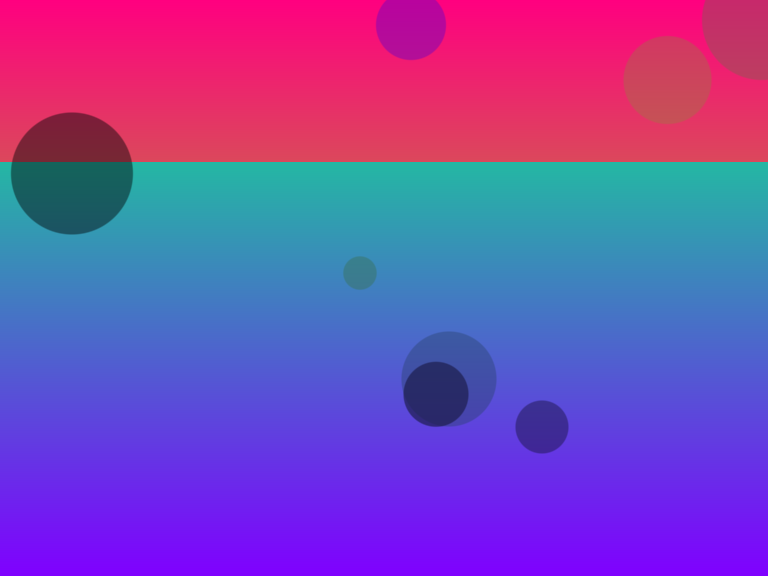
A Shadertoy shader for this background:

```glsl
// Translucent discs floating over a two-part gradient split by a sharp horizon.

#define HORIZON 0.7188
#define LOW_COLOR vec3(0.5, 0.0, 1.0)
#define HIGH_COLOR vec3(0.0, 1.0, 0.5)
#define EDGE_PIXELS 1.0

// Width of a smoothed edge, in canvas heights
float edgeWidth() {
    return EDGE_PIXELS / iResolution.y;
}

// Vertical gradient whose colours are inverted above the horizon
vec3 backdrop(float height) {
    vec3 sea = mix(LOW_COLOR, HIGH_COLOR, height);
    float w = 0.5 * edgeWidth();
    float sky = smoothstep(HORIZON - w, HORIZON + w, height);
    return mix(sea, 1.0 - sea, sky);
}

// Blends a tinted disc over the colour beneath it
vec3 disc(vec3 under, vec2 p, vec2 center, float radius, vec3 tint, float opacity) {
    float dist = length(p - center) - radius;
    float w = edgeWidth();
    float cover = 1.0 - smoothstep(-w, w, dist);
    return mix(under, tint, cover * opacity);
}

void mainImage(out vec4 fragColor, in vec2 fragCoord) {
    // Canvas heights: x runs from the middle, y from the bottom
    vec2 p = vec2(fragCoord.x - 0.5 * iResolution.x, fragCoord.y) / iResolution.y;
    vec3 color = backdrop(p.y);

    // Discs in the sky and across the horizon
    color = disc(color, p, vec2(-0.5417, 0.6988), 0.1059, vec3(0.0, 0.01, 0.02), 0.46);
    color = disc(color, p, vec2(0.0469, 0.9566), 0.0608, vec3(0.45, 0.02, 0.74), 0.5);
    color = disc(color, p, vec2(0.4922, 0.8611), 0.0764, vec3(0.5, 0.57, 0.2), 0.3);
    color = disc(color, p, vec2(0.6563, 0.9653), 0.1042, vec3(0.45, 0.4, 0.3), 0.4);

    // Discs below the horizon
    color = disc(color, p, vec2(-0.0417, 0.526), 0.029, vec3(0.22, 0.45, 0.38), 0.5);
    color = disc(color, p, vec2(0.1128, 0.342), 0.0825, vec3(0.15, 0.25, 0.4), 0.4);
    color = disc(color, p, vec2(0.0903, 0.3155), 0.0564, vec3(0.1, 0.1, 0.27), 0.65);
    color = disc(color, p, vec2(0.2743, 0.2587), 0.046, vec3(0.11, 0.08, 0.29), 0.5);

    fragColor = vec4(color, 1.0);
}
```
